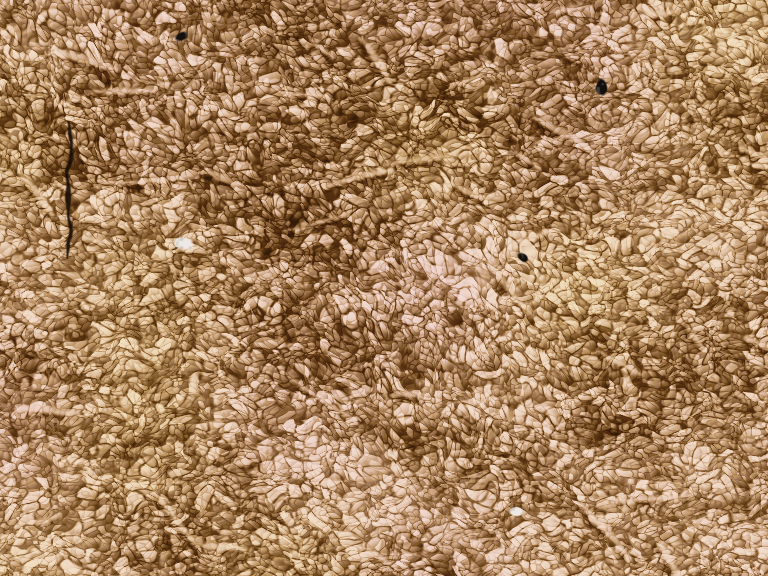
Reproduce this texture procedurally as a Shadertoy shader.

```glsl
// Matted plant fibre: two layers of randomly turned, stretched cellular flakes
// over broad dark folds, with pale straws, one crack and a few scattered specks.
// All layers add up to one tone, which is ranked and coloured by a brown ramp.

#define COARSE 44.0      // large flakes per canvas height
#define FINE 78.0        // small flakes per canvas height
#define CURL 0.014       // how far the flakes are bent
#define FLOW -0.38       // main fibre direction in radians
#define SPREAD 2.1       // random turn of single flakes
#define FOLDS 3.3        // strength of the broad light and dark bands
#define CREASE 1.25      // darkness of gaps between flakes
#define RELIEF 1.15      // side light on each flake
#define STRAWS 0.42      // share of grid cells holding a pale straw
#define SPECKS 0.36      // share of grid cells holding a speck

const vec3 PIT   = vec3(0.30, 0.16, 0.05);
const vec3 UMBER = vec3(0.50, 0.34, 0.15);
const vec3 EARTH = vec3(0.62, 0.46, 0.33);
const vec3 STRAW = vec3(0.74, 0.58, 0.38);
const vec3 TAN   = vec3(0.82, 0.67, 0.54);
const vec3 CREAM = vec3(0.91, 0.81, 0.72);

vec3 hash3(vec2 p) {
    vec3 q = fract(p.xyx * vec3(0.1031, 0.1030, 0.0973));
    q += dot(q, q.yxz + 33.33);
    return fract((q.xxy + q.yzz) * q.zyx);
}

float noise(vec2 p) {
    vec2 i = floor(p), f = fract(p);
    f = f * f * (3.0 - 2.0 * f);
    return mix(mix(hash3(i).x, hash3(i + vec2(1, 0)).x, f.x),
               mix(hash3(i + vec2(0, 1)).x, hash3(i + vec2(1, 1)).x, f.x), f.y);
}

vec2 turn(vec2 p, float a) {
    float c = cos(a), s = sin(a);
    return vec2(c * p.x + s * p.y, c * p.y - s * p.x);
}

float ramp(float a, float b, float x) { return clamp((x - a) / (b - a), 0.0, 1.0); }

// Cellular flakes: every cell has its own direction, shade and lit side.
float flakes(vec2 p, float angle) {
    vec2 cell = floor(p), lean = vec2(0.0);
    float nearest = 9.0, second = 9.0, shade = 0.0;
    for (int y = -2; y <= 2; y++)
    for (int x = -2; x <= 2; x++) {
        vec2 id = cell + vec2(x, y);
        vec3 h = hash3(id + 91.0);
        vec2 off = p - id - h.xy;
        float d = length(turn(off, angle + SPREAD * (h.z - 0.5)) * vec2(0.58, 1.55));
        if (d < nearest) {
            second = nearest;
            nearest = d;
            lean = off;
            shade = 2.0 * fract(h.z * 57.0 + h.x * 13.0) - 1.0;
        } else second = min(second, d);
    }
    float body = smoothstep(0.0, 0.26, second - nearest);
    float light = RELIEF * dot(lean, vec2(-0.5, 0.85));
    return body * (shade + light) + CREASE * (body - 0.7);
}

// Long thin straws: x is the lit body, y the shadow just below it.
vec2 straws(vec2 p, float soft) {
    vec2 cell = floor(p), result = vec2(0.0);
    for (int y = -1; y <= 1; y++)
    for (int x = -1; x <= 1; x++) {
        vec2 id = cell + vec2(x, y);
        vec3 h = hash3(id + 17.0), k = hash3(id + 53.0);
        if (k.x > STRAWS) continue;
        vec2 q = turn(p - id - h.xy, FLOW + 1.5 * (h.z - 0.5));
        q.y += 0.25 * (k.z - 0.5) * q.x * q.x;
        float reach = mix(0.18, 0.6, k.y * k.y);
        float width = mix(0.022, 0.055, k.z) * (1.0 - 0.5 * ramp(0.0, reach, abs(q.x)));
        float d = length(vec2(max(abs(q.x) - reach, 0.0), q.y)) - width;
        float s = length(vec2(max(abs(q.x) - reach, 0.0), q.y + 0.075)) - width;
        result = max(result, 1.0 - smoothstep(-soft, soft, vec2(d, s)));
    }
    return result;
}

vec3 fibreColour(float rank) {
    vec3 c = mix(PIT * 0.5, PIT, ramp(0.0, 0.02, rank));
    c = mix(c, UMBER, ramp(0.02, 0.12, rank));
    c = mix(c, EARTH, ramp(0.12, 0.305, rank));
    c = mix(c, STRAW, ramp(0.305, 0.50, rank));
    c = mix(c, TAN, ramp(0.50, 0.71, rank));
    return c + (CREAM - TAN) * max(rank - 0.71, 0.0) / 0.205;
}

void mainImage(out vec4 fragColor, in vec2 fragCoord) {
    vec2 p = fragCoord / iResolution.y;
    float px = 1.0 / iResolution.y;

    // Bent coordinates and local direction
    vec2 bend = vec2(noise(p * 27.0), noise(p * 27.0 + 40.0)) - 0.5;
    vec2 q = p + CURL * bend;
    float angle = FLOW + 1.8 * (noise(p * 2.6 + 7.0) - 0.5);

    // Broad folds, stretched along the flow
    vec2 f = turn(p + 0.05 * vec2(noise(p * 6.0), noise(p * 6.0 + 9.0)), FLOW * 0.6);
    float folds = 0.5 * noise(f * vec2(2.8, 7.5) + 3.0)
                + 0.3 * noise(f * vec2(7.0, 17.0) + 21.0)
                + 0.2 * noise(f * vec2(20.0, 34.0));

    // Flakes, curled hairs and straws
    float curls = 1.0 - abs(2.0 * noise(q * 62.0 + 5.0 * bend) - 1.0);
    float tone = flakes(q * COARSE, angle) + 0.75 * flakes(q * FINE + 30.0, angle);
    tone += FOLDS * (folds - 0.5) + 0.8 * (curls - 0.65);
    vec2 straw = straws((p + 0.3 * CURL * bend) * 8.0, 0.018 + 8.0 * px);
    tone += -0.8 * straw.y * (1.0 - straw.x);
    tone = mix(tone, 0.4 * tone + 1.15, 0.8 * straw.x);

    // Rank the tone, colour it, drift between ochre and rose
    vec3 col = fibreColour(1.0 / (1.0 + exp(-1.7 * tone)));
    col *= mix(vec3(1.0, 1.01, 0.93), vec3(1.0, 0.985, 1.06), noise(p * 4.0 + 60.0));

    // Upright crack
    float along = ramp(0.55, 0.79, p.y);
    float gap = abs(p.x - 0.12 - 0.009 * (noise(vec2(p.y * 40.0, 2.0)) - 0.5));
    float crack = 0.006 * sqrt(along * (1.0 - along)) * (0.6 + 1.2 * noise(p * 35.0));
    col = mix(col, PIT * 0.3, 0.9 * (1.0 - smoothstep(-px, 1.5 * px, gap - crack))
              * step(0.001, along * (1.0 - along)));

    // Dark and white specks
    vec2 id = floor(p * 4.0);
    vec3 h = hash3(id + 5.0), k = hash3(id + 71.0);
    vec2 s = turn(fract(p * 4.0) - mix(vec2(0.15), vec2(0.85), h.xy), 6.28 * h.z) / 4.0;
    float radius = mix(0.006, 0.013, k.y);
    float d = length(s * vec2(0.8, 1.25)) - radius * (0.8 + 0.4 * noise(p * 90.0));
    float glint = smoothstep(0.55, 0.9, noise(p * 130.0));
    vec3 speck = k.z < 0.65 ? vec3(0.07, 0.06, 0.05) + 0.18 * glint
                            : vec3(0.93, 0.91, 0.89) - 0.12 * glint;
    col = mix(col, speck, step(k.x, SPECKS) * (1.0 - smoothstep(-px, 1.5 * px, d)));

    fragColor = vec4(clamp(col, 0.0, 1.0), 1.0);
}
```
